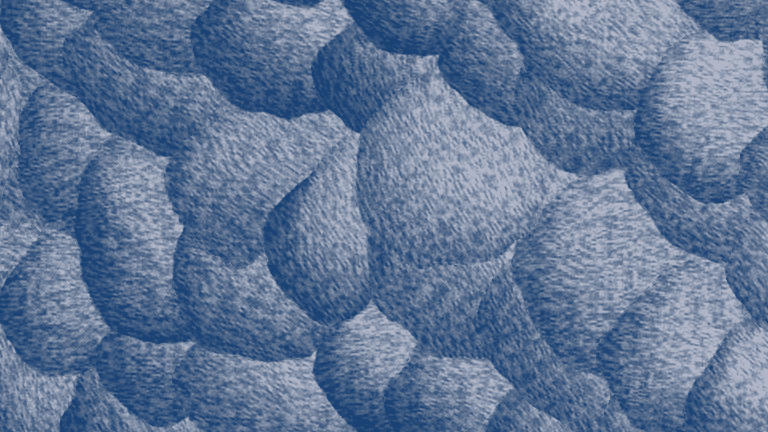
This texture is drawn by a Shadertoy shader. Its source:

```glsl
// Draws overlapping blue stippled mounds with dark scalloped hollows and pale crests.

const vec3 SHADOW_BLUE = vec3(0.105, 0.26, 0.455);
const vec3 MID_BLUE    = vec3(0.36, 0.44, 0.56);
const vec3 PALE_GREY   = vec3(0.69, 0.715, 0.78);
const float MID_STOP   = 0.45;   // tone at which the ramp reaches MID_BLUE

const float TILT       = -0.6;   // direction of the mound rows, radians
const vec2  CELL       = vec2(0.29, 0.25);
const float JITTER     = 0.55;
const float WARP       = 0.085;  // irregularity of the outlines
const float EDGE       = 0.004;  // width of the smoothed outline
const float CREST_TONE = 0.77;
const vec2  GRAIN_FREQ = vec2(85.0, 190.0);
const float GRAIN      = 0.62;
const float SPECKLE    = 0.34;

float hash(vec2 p) {
    return fract(sin(dot(p, vec2(127.1, 311.7))) * 43758.5453);
}

vec2 hash2(vec2 p) {
    return vec2(hash(p), hash(p + 37.3));
}

float noise(vec2 p) {
    vec2 i = floor(p), f = fract(p);
    f = f * f * (3.0 - 2.0 * f);
    return mix(mix(hash(i), hash(i + vec2(1, 0)), f.x),
               mix(hash(i + vec2(0, 1)), hash(i + vec2(1, 1)), f.x), f.y);
}

vec2 noise2(vec2 p) {
    return vec2(noise(p), noise(p + 19.7)) - 0.5;
}

mat2 rotation(float a) {
    float c = cos(a), s = sin(a);
    return mat2(c, s, -s, c);
}

// Returns the tone of the visible mound (x) and its grain angle (y).
vec2 mounds(vec2 p) {
    vec2 g = p / CELL;
    vec2 home = floor(g);
    vec2 surface = vec2(0.58, 0.0);

    // Paint from the lowest row upwards, so each rounded foot covers the next crest
    for (int j = -2; j <= 2; j++) {
        for (int i = -2; i <= 2; i++) {
            vec2 id = home + vec2(i, j);
            vec2 rnd = hash2(id);
            vec2 shape = hash2(id + 71.9);
            float stagger = 0.5 * mod(id.y, 2.0) - 0.25;
            vec2 q = g - id - 0.5 - JITTER * (rnd - 0.5);
            q.x -= stagger;

            float halfWidth = mix(0.5, 0.82, shape.x);
            float foot = mix(0.4, 0.8, shape.y);
            float across = q.x / halfWidth;
            float d = length(vec2(across, q.y / (q.y < 0.0 ? foot : 1.55)));
            float cover = smoothstep(-EDGE, EDGE, (1.0 - d) * CELL.y * 0.6);

            // Shade from the dark foot up to the light crest
            float rise = q.y + foot * sqrt(max(1.0 - across * across, 0.0));
            float lit = smoothstep(-0.12, mix(0.75, 1.25, rnd.y), rise);
            lit *= mix(0.62, 1.0, smoothstep(0.0, 0.45, 1.0 - abs(across)));
            float depth = 0.3 * hash(id + 5.1) - 0.02;
            float tone = mix(depth, CREST_TONE, lit);

            surface.x = mix(surface.x, tone, cover);
            if (cover > 0.5) surface.y = 1.3 * (rnd.x - 0.5);
        }
    }
    return surface;
}

// Short strokes and fine speckle, centred on zero.
float grain(vec2 p, float angle) {
    vec2 bent = p + 0.02 * noise2(p * 9.0);
    vec2 q = rotation(-angle) * bent;
    float strokes = noise(q * GRAIN_FREQ) - 0.5;
    float speckle = noise(p * 270.0 + 11.0) - 0.5;
    return GRAIN * strokes + SPECKLE * speckle;
}

vec3 ramp(float t) {
    vec3 low = mix(SHADOW_BLUE, MID_BLUE, clamp(t / MID_STOP, 0.0, 1.0));
    return mix(low, PALE_GREY, clamp((t - MID_STOP) / (1.0 - MID_STOP), 0.0, 1.0));
}

void mainImage(out vec4 fragColor, in vec2 fragCoord) {
    vec2 uv = fragCoord / iResolution.xy;
    vec2 p = fragCoord / iResolution.y;

    // Bend the rows, then roughen the outlines
    vec2 warped = p + WARP * noise2(p * 4.5) + 0.02 * noise2(p * 17.0)
                + 0.005 * noise2(p * 70.0);
    vec2 surface = mounds(rotation(-TILT) * warped + vec2(3.1, 5.3));

    // Broad light from the right, soft patches and grain
    float tone = surface.x + 0.18 * (uv.x - 0.5);
    tone += 0.16 * (noise(p * 7.0 + 4.0) - 0.5);
    float strength = mix(0.65, 1.0, smoothstep(0.0, 0.4, tone));
    tone += strength * grain(p, TILT + surface.y);

    fragColor = vec4(ramp(tone), 1.0);
}
```
